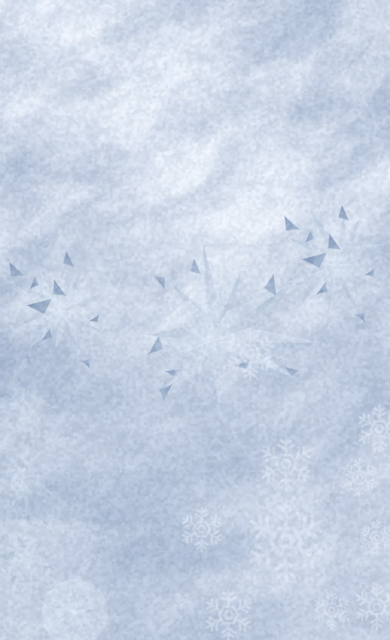
Reproduce this background procedurally as a Shadertoy shader.

```glsl
// Frosted snow with shattered ice crystals and pale snowflakes.
// Snow is layered cellular noise over soft glows; ice is two-facet blades
// and dark chips; flakes are strokes folded into six sectors.
const vec3 DEEP = vec3(.61, .68, .79), PALE = vec3(.885, .915, .96);
const vec3 ICE = vec3(.86, .9, .95), SHADE = vec3(.62, .7, .8), CHIP = vec3(.49, .58, .71);

// Soft light and shadow: x, y, radius, amount
const vec4 GLOWS[11] = vec4[11](
    vec4(.1, .94, .15, .3), vec4(.3, .8, .19, .25), vec4(.4, .66, .14, .22),
    vec4(.57, .83, .13, -.06), vec4(.03, .72, .1, -.14), vec4(0, .44, .07, -.34),
    vec4(.17, .27, .17, -.17), vec4(.32, .46, .1, .1), vec4(.21, .05, .15, -.16),
    vec4(.52, .17, .13, .07), vec4(.58, .36, .09, -.1));
// Snowflakes: x, y, radius
const vec3 FLAKES[11] = vec3[11](
    vec3(.447, .154, .062), vec3(.447, .275, .042), vec3(.315, .173, .034),
    vec3(.357, .039, .039), vec3(.562, .254, .029), vec3(.391, .447, .04),
    vec3(.593, .33, .036), vec3(.589, .052, .035), vec3(.518, .047, .029),
    vec3(.589, .16, .027), vec3(.283, .066, .012));
// Blade tips of the large crystal, from its centre
const vec2 TIPS[9] = vec2[9](
    vec2(-.009, .156), vec2(.05, .108), vec2(.122, .087), vec2(.178, -.002), vec2(.135, -.058),
    vec2(.016, -.102), vec2(-.082, -.085), vec2(-.097, .011), vec2(-.06, .095));
// Dark chips: offset x, y, size, angle
const vec4 LARGE_CHIPS[8] = vec4[8](
    vec4(-.074, .095, .012, 3.1), vec4(.098, .087, .017, -.6), vec4(-.056, -.048, .01, 1),
    vec4(-.068, -.078, .014, -1.2), vec4(-.081, -.007, .016, 1.9), vec4(.055, -.036, .011, 1.2),
    vec4(.13, -.046, .011, .6), vec4(-.021, .115, .013, -.3));
const vec4 SMALL_CHIPS[8] = vec4[8](
    vec4(-.07, .062, .015, .1), vec4(.013, .079, .013, -.3), vec4(-.039, .043, .01, 2),
    vec4(-.029, .008, .02, 1.1), vec4(-.003, .033, .015, -.1), vec4(-.018, -.038, .011, 1.8),
    vec4(.042, -.081, .009, 3.3), vec4(.056, -.013, .008, 1.4));

float hash(vec2 p) {
    p = fract(p * vec2(.1031, .1137));
    p += dot(p, p.yx + 33.33);
    return fract((p.x + p.y) * p.x * 17.3);
}
mat2 rotation(float a) { return mat2(cos(a), sin(a), -sin(a), cos(a)); }

// Blends the random values of nearby jittered cells
float cellNoise(vec2 p) {
    float sum = 0., total = 0.;
    for (int i = 0; i < 9; i++) {
        vec2 id = floor(p) + vec2(i % 3 - 1, i / 3 - 1);
        vec2 d = p - id - vec2(hash(id + 71.), hash(id + 139.));
        float weight = exp(-5. * dot(d, d));
        sum += weight * hash(id + 211.);
        total += weight;
    }
    return sum / total - .5;
}
// Wind-drawn clumps that rise to the right
float snowClumps(vec2 p) {
    vec2 q = rotation(-.5) * p;
    q += .008 * sin(q.yx * vec2(31, 23) + 2. * sin(q * 13.));
    q *= vec2(9, 17);
    float sum = 0., amplitude = .5;
    for (int i = 0; i < 5; i++) {
        sum += amplitude * cellNoise(q + float(i) * 37.);
        q = rotation(.15) * q * 2.05;
        amplitude *= .68;
    }
    return sum;
}
// Kite from the origin to its tip, split along its axis into two facets
vec3 drawBlade(vec3 col, vec2 q, vec2 tip, float width, float opacity, float px) {
    float len = length(tip), along = dot(q, tip) / (len * len);
    float side = (q.x * tip.y - q.y * tip.x) / len;
    float inside = width * min(along / .35, (1. - along) / .65) - abs(side);
    float facet = mix(.25, .95, smoothstep(-px, px, side));
    vec3 tint = mix(ICE, SHADE, clamp(along, 0., 1.) * facet);
    tint += .06 * (1. - smoothstep(0., .003, inside));
    return mix(col, tint, opacity * smoothstep(-px, px, inside));
}
vec3 drawChips(vec3 col, vec2 q, vec4 chips[8], float opacity, float px) {
    for (int i = 0; i < 8; i++) {
        vec4 c = chips[i];
        vec2 v = rotation(-c.w) * (q - c.xy) / c.z;
        v.x += .45 * v.y;
        float d = max(-v.y - .5, abs(v.x) * .9 + v.y * .4 - .4) * c.z;
        vec3 tint = mix(CHIP, SHADE, clamp(.5 - .6 * v.y, 0., 1.));
        col = mix(col, tint, opacity * (1. - smoothstep(-px, px, d)));
    }
    return col;
}
// Ring of blades with random length and lean
vec3 drawCluster(vec3 col, vec2 q, float radius, float seed, float opacity, float px) {
    for (float i = 0.; i < 10.; i++) {
        vec2 id = vec2(i * 7. + 3., seed);
        float a = .628 * (i + hash(id)), reach = radius * mix(.6, 1.15, hash(id + 17.));
        col = drawBlade(col, q, reach * vec2(cos(a), sin(a)), radius * .2, opacity, px);
    }
    return col;
}
float segment(vec2 p, vec2 a, vec2 b) {
    return length(p - mix(a, b, clamp(dot(p - a, b - a) / dot(b - a, b - a), 0., 1.)));
}
float snowflake(vec2 q, float px) {
    float a = mod(atan(q.x, q.y) + .5236, 1.0472) - .5236;
    vec2 v = length(q) * vec2(cos(a), abs(sin(a)));
    float d = min(min(abs(v.x - .33), abs(v.x - .14)), segment(v, vec2(.33, 0), vec2(1, 0)));
    d = min(d, segment(v, vec2(.54, 0), vec2(.7, .27)));
    d = min(d, segment(v, vec2(.76, 0), vec2(.88, .2)));
    return 1. - smoothstep(.05 - px, .05 + px, d);
}
void mainImage(out vec4 fragColor, in vec2 fragCoord) {
    vec2 p = fragCoord / iResolution.y;
    float px = 1. / iResolution.y;
    // Snow
    float light = .59 + snowClumps(p) * mix(.55, .85, smoothstep(.4, .75, p.y));
    for (int i = 0; i < 11; i++) {
        vec2 d = (p - GLOWS[i].xy) / GLOWS[i].z;
        light += GLOWS[i].w * exp(-dot(d, d));
    }
    vec3 col = mix(DEEP, PALE, clamp(light, 0., 1.08));
    // Frosted disc and faint ice on the left edge
    vec2 q = p - vec2(.117, .043);
    col = mix(col, ICE, .4 * (1. - smoothstep(-px, px, length(q) - .052)));
    col = drawCluster(col, q, .045, 5., .35, px);
    for (float i = 0.; i < 3.; i++) {
        q = p - vec2(.035, .375 - .125 * i);
        col = drawChips(drawCluster(col, q, .055, 11. + i, .22, px), q * 1.3, SMALL_CHIPS, .22, px);
    }
    // Large crystal and its two smaller neighbours
    q = p - vec2(.326, .466);
    for (int i = 0; i < 9; i++) col = drawBlade(col, q, TIPS[i], .022, .48, px);
    col = drawChips(col, q, LARGE_CHIPS, .7, px);
    for (float i = 0.; i < 2.; i++) {
        q = p - mix(vec2(.523, .586), vec2(.093, .514), i);
        col = drawCluster(col, q, .085 - .015 * i, 23., .4, px);
        col = drawChips(col, q, SMALL_CHIPS, .85, px);
    }
    // Snowflakes, then fine grain
    for (int i = 0; i < 11; i++) {
        vec3 f = FLAKES[i];
        col = mix(col, PALE, .48 * snowflake((p - f.xy) / f.z, px / f.z));
    }
    fragColor = vec4(clamp(col + .07 * cellNoise(p * 210.), 0., 1.), 1);
}
```
